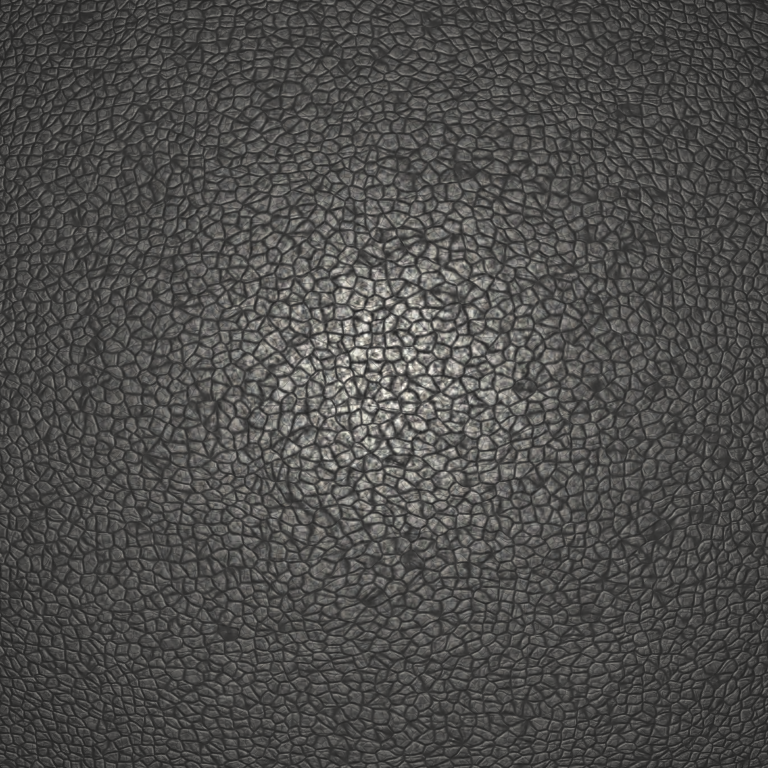
A WebGL 1 fragment shader for this texture:

```glsl
precision highp float;
uniform vec2 u_resolution;

float hash(vec2 p) {
  vec3 q = fract(vec3(p.xyx) * 0.1031);
  q += dot(q, q.yzx + 33.33);
  return fract((q.x + q.y) * q.z);
}

vec2 hash2(vec2 p) {
  return vec2(hash(p), hash(p + 71.7));
}

float noise(vec2 p) {
  vec2 i = floor(p);
  vec2 f = fract(p);
  f = f * f * (3.0 - 2.0 * f);
  return mix(mix(hash(i), hash(i + vec2(1.0, 0.0)), f.x),
             mix(hash(i + vec2(0.0, 1.0)), hash(i + 1.0), f.x), f.y);
}

vec2 noise2(vec2 p) {
  return vec2(noise(p), noise(p + 47.0)) - 0.5;
}

// Distance to the nearest border between scattered cells
float cellBorder(vec2 p, float jitter) {
  vec2 base = floor(p);
  float nearest = 8.0;
  float second = 8.0;
  for (int y = -1; y <= 1; y++) {
    for (int x = -1; x <= 1; x++) {
      vec2 cell = base + vec2(float(x), float(y));
      vec2 site = cell + 0.5 + jitter * (hash2(cell + 200.0) - 0.5);
      float d = length(site - p);
      second = min(second, max(nearest, d));
      nearest = min(nearest, d);
    }
  }
  return second - nearest;
}

// Pebbles flatten tangentially as the hide curves away from the centre
vec2 hideCoords(vec2 d) {
  vec2 q = d * (1.0 + 0.55 * dot(d, d));
  return q + 0.025 * noise2(q * 9.0 + 40.0) + 0.005 * noise2(q * 80.0 + 120.0);
}

float leatherHeight(vec2 d) {
  vec2 q = hideCoords(d);
  float pebble = smoothstep(0.0, 0.36, cellBorder(q * vec2(47.0, 56.0), 0.9));
  float wrinkle = smoothstep(0.0, 0.25, cellBorder(q * vec2(72.0, 96.0) + 17.0, 0.95));
  float folds = smoothstep(0.0, 0.09, cellBorder(q * vec2(12.0, 23.0) + 60.0, 0.95));
  return pebble * mix(0.72, 1.0, wrinkle) * mix(0.5, 1.0, folds);
}

// Fine pores, centred on zero
float poreGrain(vec2 p) {
  return 0.65 * noise(p * 210.0) + 0.35 * noise(p * 400.0 + 31.0) - 0.5;
}

void main() {
  vec2 uv = gl_FragCoord.xy / u_resolution;
  vec2 d = uv - vec2(0.505, 0.515);
  float r2 = dot(d, d);

  // Broad light with a tighter hot spot
  float broad = exp(-r2 * 8.5);
  float hot = exp(-r2 * 30.0);

  // Relief, lit from the centre
  vec2 toLight = -d / (sqrt(r2) + 0.06);
  float height = leatherHeight(d);
  float slope = height - leatherHeight(d + toLight * 0.0026);
  float rim = max(slope, 0.0) * mix(0.17, 0.06, broad) + min(slope, 0.0) * 0.045;

  float top = 0.29 + 0.17 * broad + 0.24 * hot;
  float crease = 0.20 + 0.03 * broad;
  float shade = mix(crease, top, height);
  float grainGain = 0.16 + 0.22 * broad + 0.55 * hot;
  shade += rim + poreGrain(uv) * grainGain * (0.25 + 0.75 * height);
  shade *= 1.0 - 0.16 * smoothstep(0.16, 0.5, r2);
  shade = max(shade, 0.15);

  // Neutral shadows and slightly warm lights, with faint colour flecks
  vec3 tint = mix(vec3(1.0, 0.99, 0.975), vec3(1.0, 0.985, 0.94),
                  smoothstep(0.2, 0.7, shade));
  vec3 color = shade * tint;
  color.rb += 0.05 * broad * height * noise2(uv * 170.0 + 11.0);
  gl_FragColor = vec4(clamp(color, 0.0, 1.0), 1.0);
}
```
